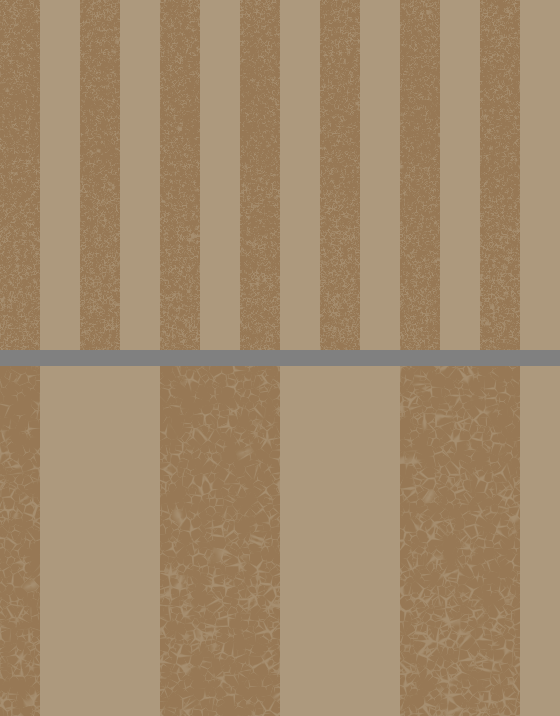
Top, the full canvas; bottom, a detail of the centre.
Give the GLSL for this pattern, as a Shadertoy shader.

```glsl
// Seven worn vertical stripes, brown on plain tan, with fine wrapping flecks.

const float TAU = 6.28318;
const float STRIPES = 7.0;
const vec3 TAN = vec3(0.68, 0.60, 0.49);
const vec3 BROWN = vec3(0.592, 0.472, 0.332);

vec2 hash2(vec2 cell, float seed) {
    vec3 p = fract(vec3(cell, cell.x + seed) * vec3(0.1031, 0.1030, 0.0973));
    p += dot(p, p.yzx + 33.33 + seed);
    return fract((p.xx + p.yz) * p.zy);
}

// Nearest and second nearest point distances; wraps over whole cells.
vec2 cellular(vec2 uv, vec2 cells, float seed) {
    vec2 p = uv * cells;
    vec2 id = floor(p);
    vec2 nearest = vec2(8.0);
    for (int y = -1; y <= 1; y++) {
        for (int x = -1; x <= 1; x++) {
            vec2 cell = id + vec2(x, y);
            float d = length(cell + hash2(mod(cell, cells), seed) - p);
            nearest.y = min(nearest.y, max(nearest.x, d));
            nearest.x = min(nearest.x, d);
        }
    }
    return nearest;
}

// Broad patches of heavier and lighter wear, about -1 to 1.
float patches(vec2 uv) {
    float vertical = cos(TAU * (uv.y - 0.15));
    float broad = sin(TAU * (3.0 * uv.x + 2.0 * uv.y) + 2.0 * sin(TAU * 2.0 * uv.y));
    float small = sin(TAU * (11.0 * uv.x - 5.0 * uv.y) + 2.0 * sin(TAU * (4.0 * uv.x + 6.0 * uv.y)));
    return 0.5 * vertical + 0.25 * broad + 0.25 * small;
}

// Cell borders broken into short crooked flecks by a coarser layer.
float flecks(vec2 uv, vec2 coarseCells, float amount, float seed) {
    vec2 d = cellular(uv, coarseCells * 2.0, seed);
    float breaks = cellular(uv, coarseCells, seed + 7.0).x;
    float width = amount - 0.55 * breaks;
    return 1.0 - smoothstep(width - 0.14, width + 0.14, d.y - d.x);
}

float wear(vec2 uv) {
    float blotch = 0.45 - cellular(uv, vec2(32.0, 20.0), 3.0).x;
    float amount = 0.25 + 0.07 * patches(uv) + 0.12 * blotch;
    float large = flecks(uv, vec2(75.0, 47.0), amount, 11.0);
    float fine = flecks(uv, vec2(115.0, 72.0), amount, 29.0);
    return max(0.65 * large, 0.5 * fine);
}

// One in the brown half of each repeat, starting at the left edge.
float stripe(float x, float count, float pixel) {
    float d = abs(fract(x * count + 0.25) - 0.5);
    float soft = 0.5 * count * pixel;
    return 1.0 - smoothstep(0.25 - soft, 0.25 + soft, d);
}

void mainImage(out vec4 fragColor, in vec2 fragCoord) {
    vec2 uv = fragCoord / iResolution.xy;
    float brown = stripe(uv.x, STRIPES, 1.0 / iResolution.x);
    vec3 worn = mix(BROWN, TAN, wear(uv));
    fragColor = vec4(mix(TAN, worn, brown), 1.0);
}
```
